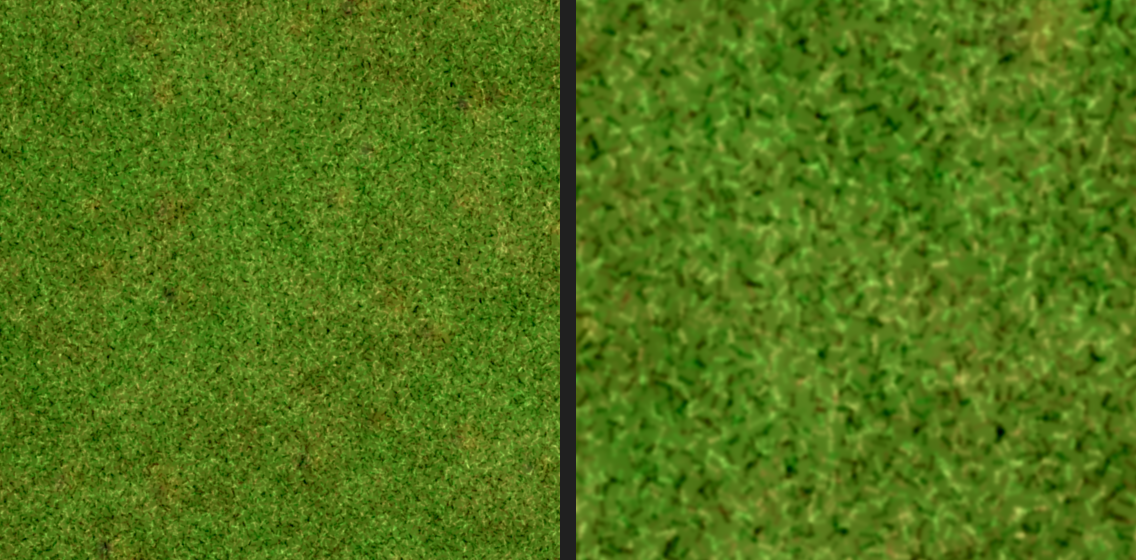
Left, the full canvas; right, a detail of the centre.
Write a Shadertoy shader that draws this texture.

```glsl
// Draws a mown lawn of short tangled grass blades with faint dry and bare spots.

const vec3 MEAN_GREEN = vec3(0.322, 0.463, 0.090);
const vec3 LIGHT_AXIS = vec3(1.0, 1.0, 0.76);     // colour change from shade to light
const vec3 TINT_AXIS = vec3(1.0, -0.35, 0.25);    // fresh green to straw
const vec3 DRY_SHIFT = vec3(0.085, 0.005, 0.01);
const vec3 BARE_SHIFT = vec3(-0.09, -0.17, -0.01);

const float BLADE_CELLS = 100.0;   // blade cells across the canvas
const int BLADES_PER_CELL = 4;
const float BLADE_WIDTH = 0.20;    // in cells
const float BLADE_REACH = 0.36;    // longest half length, in cells
const float BLADE_CONTRAST = 0.145;
const float BLADE_TINT = 0.05;
const float SPOT_CELLS = 7.0;
const float SPOT_CHANCE = 0.5;
const float PI = 3.14159;

float hash(vec2 p) {
    return fract(sin(dot(p, vec2(127.1, 311.7))) * 43758.5453);
}

vec2 hash2(vec2 p) {
    return vec2(hash(p), hash(p + vec2(37.3, 17.9)));
}

float valueNoise(vec2 p) {
    vec2 cell = floor(p);
    vec2 f = fract(p);
    f = f * f * (3.0 - 2.0 * f);
    float low = mix(hash(cell), hash(cell + vec2(1.0, 0.0)), f.x);
    float high = mix(hash(cell + vec2(0.0, 1.0)), hash(cell + 1.0), f.x);
    return mix(low, high, f.y);
}

// Noise centred on zero
float signedNoise(vec2 p) {
    return valueNoise(p) - 0.5;
}

// Sum of soft strokes in random directions: x is lightness, y is tint
vec2 blades(vec2 uv) {
    vec2 p = uv * BLADE_CELLS;
    vec2 base = floor(p);
    vec2 sum = vec2(0.0);
    for (int y = -1; y <= 1; y++)
    for (int x = -1; x <= 1; x++) {
        vec2 cell = base + vec2(x, y);
        for (int i = 0; i < BLADES_PER_CELL; i++) {
            vec2 seed = cell + float(i) * vec2(5.37, 9.71);
            vec2 offset = p - cell - hash2(seed);
            float angle = PI * hash(seed + 71.3);
            vec2 along = vec2(cos(angle), sin(angle));
            float reach = BLADE_REACH * mix(0.4, 1.0, hash(seed + 23.7));
            float t = clamp(dot(offset, along), -reach, reach);
            vec2 gap = (offset - along * t) / BLADE_WIDTH;
            sum += (2.0 * hash2(seed + 53.9) - 1.0) * exp(-dot(gap, gap));
        }
    }
    return sum;
}

// Scattered blemishes: x is dry straw, y is the bare earth beside it
vec2 spots(vec2 uv) {
    vec2 p = uv * SPOT_CELLS;
    vec2 base = floor(p);
    vec2 sum = vec2(0.0);
    for (int y = -1; y <= 1; y++)
    for (int x = -1; x <= 1; x++) {
        vec2 cell = base + vec2(x, y);
        float present = step(hash(cell + 4.1), SPOT_CHANCE);
        vec2 offset = p - cell - hash2(cell + 11.5);
        vec2 dry = offset / mix(0.12, 0.24, hash(cell + 8.3));
        vec2 bare = (offset + vec2(0.17, 0.02)) / vec2(0.09, 0.11);
        float earth = hash(cell + 29.6);
        sum += present * vec2(exp(-dot(dry, dry)), earth * exp(-dot(bare, bare)));
    }
    return sum;
}

void mainImage(out vec4 fragColor, in vec2 fragCoord) {
    vec2 uv = fragCoord / iResolution.y;

    // Broad uneven growth
    float growth = 0.055 * signedNoise(uv * 5.0 + 3.7)
                 + 0.060 * signedNoise(uv * 15.0 + 19.2)
                 + 0.060 * signedNoise(uv * 42.0 + 41.8);
    float dryness = 0.050 * signedNoise(uv * 7.0 + 63.1)
                  + 0.055 * signedNoise(uv * 26.0 + 87.4);

    // Fine blades
    vec2 blade = blades(uv);
    float light = growth + BLADE_CONTRAST * blade.x;
    float tint = dryness + BLADE_TINT * blade.y;
    vec3 color = MEAN_GREEN + LIGHT_AXIS * light + TINT_AXIS * tint;

    // Blemishes, broken up by the blades
    vec2 spot = spots(uv);
    float breakup = 0.4 + 1.2 * valueNoise(uv * 85.0);
    color += breakup * (DRY_SHIFT * spot.x + BARE_SHIFT * spot.y);

    fragColor = vec4(clamp(color, 0.0, 1.0), 1.0);
}
```
